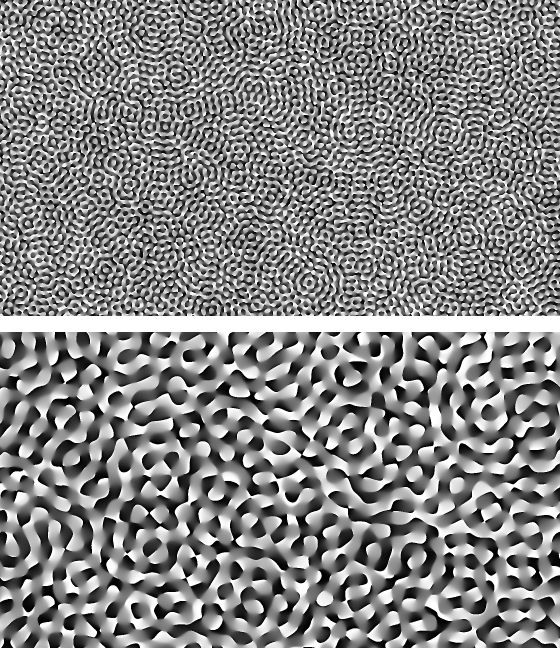
Top: the whole. Bottom: its middle third, enlarged.
A Shadertoy shader for this pattern:

```glsl
#define WAVES 64            // plane waves in the sum
#define RINGS_PER_HEIGHT 45.0
#define FREQ_SPREAD 0.03    // relative width of the frequency band
#define SAMPLES 3           // edge samples per axis
#define BLACK -0.02
#define WHITE 1.05
#define SEED 7.3

const float TAU = 6.28319;

float hash(float n) {
    return fract(sin(n * 127.1 + SEED) * 4375.85);
}

// Complex sum of waves from all directions, with its x and y slopes
void waveField(vec2 p, out vec2 field, out vec2 slopeX, out vec2 slopeY) {
    field = slopeX = slopeY = vec2(0.0);
    for (int i = 0; i < WAVES; i++) {
        float n = float(i) + 1.0;
        float angle = TAU * (n + hash(n)) / float(WAVES);
        float frequency = RINGS_PER_HEIGHT * (1.0 + FREQ_SPREAD * (hash(n + 71.0) - 0.5));
        vec2 k = TAU * frequency * vec2(cos(angle), sin(angle));
        float phase = dot(k, p) + TAU * hash(n + 163.0);
        vec2 wave = vec2(cos(phase), sin(phase));
        vec2 turned = vec2(-wave.y, wave.x);
        field += wave;
        slopeX += k.x * turned;
        slopeY += k.y * turned;
    }
}

// Sawtooth ramp of the phase: 0 to 1 over one turn
float phaseRamp(vec2 z) {
    return fract(atan(z.y, z.x + 1e-6) / TAU);
}

void mainImage(out vec4 fragColor, in vec2 fragCoord) {
    float pixel = 1.0 / iResolution.y;
    vec2 field, slopeX, slopeY;
    waveField(fragCoord * pixel, field, slopeX, slopeY);

    // Average the ramp over the pixel, extending the smooth field linearly
    float shade = 0.0;
    for (int j = 0; j < SAMPLES; j++) {
        for (int i = 0; i < SAMPLES; i++) {
            vec2 offset = ((vec2(i, j) + 0.5) / float(SAMPLES) - 0.5) * pixel;
            shade += phaseRamp(field + slopeX * offset.x + slopeY * offset.y);
        }
    }
    shade /= float(SAMPLES * SAMPLES);

    fragColor = vec4(vec3(clamp(mix(BLACK, WHITE, shade), 0.0, 1.0)), 1.0);
}
```
